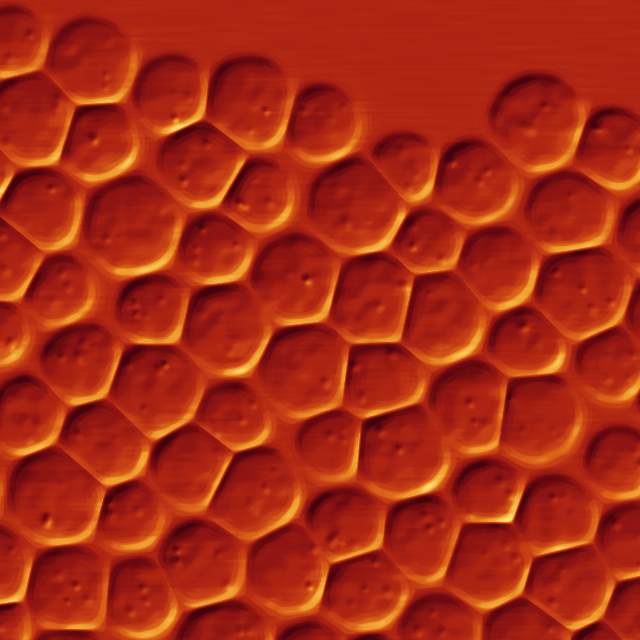
A WebGL 1 fragment shader for this pattern:

```glsl
precision highp float;
// Packed round cells under relief (shear) lighting in a heat palette.
// A jittered hexagonal power diagram gives each cell a rounded outline; the
// tone is the difference of a height field sampled twice along the light.
uniform vec2 u_resolution;

#define SPACING 0.13    // distance between cell centres
#define JITTER 0.34     // centre displacement, in spacings
#define GAP 0.0008      // half width of the seam between cells
#define ROUNDING 0.02   // softness of polygon corners
#define RIM 0.0043      // thickness of the cell rim
#define SHEAR 0.003     // half offset of the two height samples
#define GAIN 1.15       // relief contrast
#define HALO 0.09       // glow in the seams and around cells
#define GRAIN 0.045     // strength of the scan lines

const mat2 TILT = mat2(0.956, -0.292, 0.292, 0.956);
const vec2 LIGHT = vec2(0.53, -0.85);
const float ROW = 0.866;

vec2 hash2(vec2 p) {
  vec3 q = fract(p.xyx * vec3(0.1031, 0.1030, 0.0973));
  q += dot(q, q.yzx + 33.33);
  return fract((q.xx + q.yz) * q.zy);
}

float noise(vec2 p) {
  vec2 i = floor(p), f = fract(p);
  f = f * f * (3.0 - 2.0 * f);
  return mix(mix(hash2(i).x, hash2(i + vec2(1, 0)).x, f.x),
             mix(hash2(i + vec2(0, 1)).x, hash2(i + vec2(1, 1)).x, f.x), f.y);
}

float smoothMin(float a, float b, float k) {
  float h = max(k - abs(a - b), 0.0) / k;
  return min(a, b) - 0.25 * h * h * k;
}

// 0 outside a cell, 1 inside, from the inner distance d.
float coverage(float d) {
  return 1.0 / (1.0 + exp(clamp(-d / RIM, -30.0, 30.0)));
}

// Upper limit of the colony.
float frontier(float x) {
  return 0.945 - 0.26 * x + 0.1 * smoothstep(0.68, 0.8, x);
}

// Centre and radius of a lattice cell; radius is negative where it is absent.
vec3 cellAt(vec2 id) {
  vec2 site = (id + vec2(0.5 * mod(id.y, 2.0), 0.0)) * vec2(1.0, ROW);
  vec2 c = TILT * (site + (hash2(id + 11.0) - 0.5) * JITTER) * SPACING;
  float r = SPACING * mix(0.41, 0.61, hash2(id + 57.0).x);
  return vec3(c, c.y > frontier(c.x) ? -1.0 : r);
}

float power(vec2 p, vec3 cell) {
  vec2 v = p - cell.xy;
  return dot(v, v) - cell.z * cell.z;
}

// Height and inner distance to the outline of the owning cell.
vec2 surface(vec2 p) {
  vec2 q = p * TILT / SPACING;
  float row = floor(q.y / ROW + 0.5);
  vec2 base = vec2(floor(q.x - 0.5 * mod(row, 2.0) + 0.5), row);

  vec3 own = vec3(9.0, 9.0, 0.05);
  vec2 ownId = base;
  float best = 1e3;
  for (int j = -2; j <= 2; j++) for (int i = -2; i <= 2; i++) {
    vec2 id = base + vec2(i, j);
    vec3 cell = cellAt(id);
    float w = power(p, cell);
    if (cell.z > 0.0 && w < best) { best = w; own = cell; ownId = id; }
  }

  vec2 v = p - own.xy;
  float d = own.z - length(v);
  for (int j = -2; j <= 2; j++) for (int i = -2; i <= 2; i++) {
    vec3 cell = cellAt(base + vec2(i, j));
    float gap = length(cell.xy - own.xy);
    if (cell.z > 0.0 && gap > 0.001) {
      float edge = (power(p, cell) - best) / (2.0 * gap) - GAP;
      d = smoothMin(d, edge, ROUNDING);
    }
  }

  // Rim, dome and diffraction ripples
  float inside = coverage(d);
  float dome = max(1.0 - dot(v, v) / (own.z * own.z), 0.0);
  float h = inside * (0.6 + 0.5 * dome) + 0.35 * (1.0 - exp(-max(d, 0.0) / 0.02));
  h += 0.016 * cos(d * 800.0) * exp(-abs(d) * 80.0);

  // Granules and mottling inside the cell
  float detail = 0.26 * noise(p * 45.0);
  for (int k = 0; k < 4; k++) {
    vec2 seed = ownId + 31.0 * float(k + 3);
    vec2 offset = v - (hash2(seed) - 0.5) * own.z * 1.15;
    vec2 look = hash2(seed + 7.0);
    float size = mix(0.005, 0.0085, look.x);
    detail += mix(0.03, 0.25, look.y) * exp(-dot(offset, offset) / (size * size));
  }
  return vec2(h + detail * inside, d);
}

vec3 palette(float t) {
  vec3 c = mix(vec3(0.26, 0.01, 0.05), vec3(0.42, 0.04, 0.06), smoothstep(0.0, 0.2, t));
  c = mix(c, vec3(0.56, 0.08, 0.07), smoothstep(0.2, 0.35, t));
  c = mix(c, vec3(0.68, 0.14, 0.07), smoothstep(0.35, 0.5, t));
  c = mix(c, vec3(0.77, 0.24, 0.08), smoothstep(0.5, 0.63, t));
  c = mix(c, vec3(0.85, 0.38, 0.09), smoothstep(0.63, 0.76, t));
  c = mix(c, vec3(0.93, 0.62, 0.18), smoothstep(0.76, 0.9, t));
  return mix(c, vec3(0.99, 0.88, 0.45), smoothstep(0.9, 1.1, t));
}

void main() {
  vec2 p = gl_FragCoord.xy / u_resolution.y;
  vec2 a = surface(p - LIGHT * SHEAR), b = surface(p + LIGHT * SHEAR);
  float d = 0.5 * (a.y + b.y), inside = coverage(d);
  float uneven = mix(0.7, 1.3, noise(p * 24.0));
  float scan = noise(vec2(p.x * 14.0, p.y * 250.0)) - 0.5;
  float tone = 0.51 + GAIN * uneven * (a.x - b.x) + GRAIN * scan;
  tone += HALO * (1.0 - inside) * exp(min(d, 0.0) * 70.0) - 0.05 * inside;
  gl_FragColor = vec4(palette(tone), 1.0);
}
```
